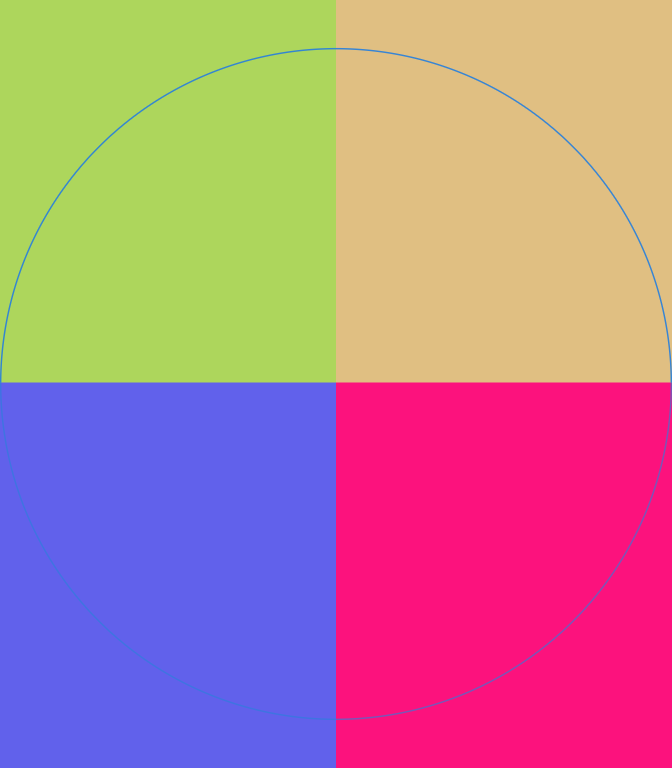
Give the GLSL for this background, as a Shadertoy shader.

```glsl
const vec3 GREEN = vec3(0.68, 0.84, 0.36);
const vec3 SAND = vec3(0.88, 0.75, 0.51);
const vec3 VIOLET = vec3(0.38, 0.38, 0.92);
const vec3 PINK = vec3(0.99, 0.07, 0.49);
const vec3 RING_BLUE = vec3(0.16, 0.50, 0.86);

// Coverage of the positive side of a signed distance
float coverage(float dist, float pixel) {
    return clamp(dist / pixel + 0.5, 0.0, 1.0);
}

// Four flat panels meeting at the origin of p
vec3 quadrants(vec2 p, float pixel) {
    float right = coverage(p.x, pixel);
    float top = coverage(p.y, pixel);
    return mix(mix(VIOLET, PINK, right), mix(GREEN, SAND, right), top);
}

// Thin circular outline
float ring(vec2 p, float radius, float width, float pixel) {
    float dist = abs(length(p) - radius);
    float line = coverage(0.5 * width - dist, pixel);
    return line * min(width / pixel, 1.0);
}

void mainImage(out vec4 fragColor, in vec2 fragCoord) {
    // Width of the canvas is one unit, centred
    float pixel = 1.0 / iResolution.x;
    vec2 p = (fragCoord - 0.5 * iResolution.xy) * pixel;

    float splitHeight = 0.00223;
    vec3 color = quadrants(p - vec2(0.0, splitHeight), pixel);

    // The outline is fainter over the lower panels
    float opacity = mix(0.62, 0.92, coverage(p.y - splitHeight, pixel));
    float outline = ring(p, 0.499, 0.0022, pixel);
    color = mix(color, RING_BLUE, outline * opacity);

    fragColor = vec4(color, 1.0);
}
```
